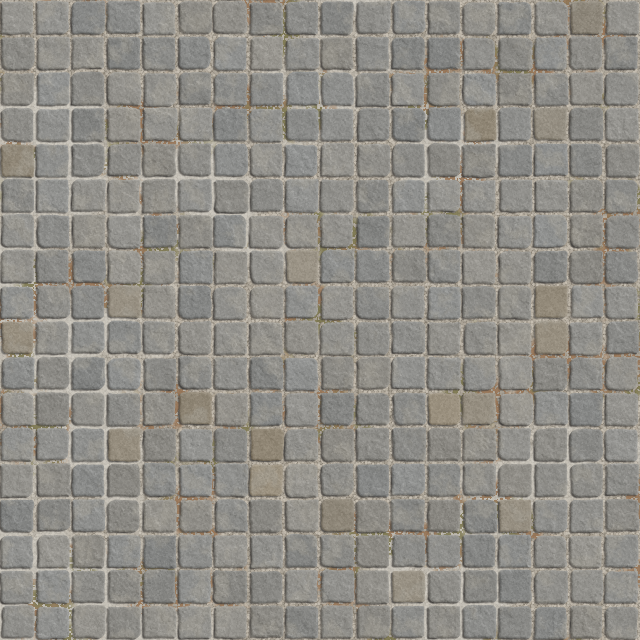
This texture is drawn by a Shadertoy shader. Its source:

```glsl
// Weathered grey stone setts, 18 by 18, with sandy joints lit from the upper right.
// Each sett is a jittered rounded box with a wavy outline; layered sines give the
// cleaved surface and stains, cellular noise gives chips and joint grit.

const float SETTS = 18.0;

vec4 hash4(vec2 p) {
    vec4 q = fract(p.xyxy * vec4(0.1031, 0.1030, 0.0973, 0.1099));
    q += dot(q, q.wzxy + 33.33);
    return fract((q.xxyz + q.yzzw) * q.zywx);
}

// Layered, bent sines, roughly -1 to 1
float ripple(vec2 p) {
    float sum = 0.0, amp = 0.5;
    for (int i = 0; i < 5; i++) {
        p = mat2(0.8, 0.6, -0.6, 0.8) * p * 1.9 + 1.7;
        sum += amp * sin(p.x + 1.5 * sin(p.y));
        amp *= 0.62;
    }
    return sum;
}

// Cellular noise: x = distance to the nearest point, y = its random value
vec2 cellular(vec2 p) {
    vec2 id = floor(p), best = vec2(9.0, 0.0);
    for (int y = -1; y <= 1; y++)
    for (int x = -1; x <= 1; x++) {
        vec2 cell = id + vec2(x, y);
        vec4 r = hash4(cell + 71.0);
        float d = length(cell + r.xy - p);
        if (d < best.x) best = vec2(d, r.z);
    }
    return best;
}

// Signed distance to the sett in this grid cell, negative inside
float settDist(vec2 p) {
    vec2 id = floor(p);
    vec4 r = hash4(id + 5.0);
    vec2 q = fract(p) - 0.5 - (r.xy - 0.5) * 0.045;
    q += 0.017 * vec2(ripple(p * 3.0), ripple(p * 3.0 + 19.0));
    float corner = hash4(id * 3.0 + sign(q) + 40.0).x;
    float radius = mix(0.04, 0.22, corner * corner);
    vec2 k = abs(q) - (0.462 - 0.025 * r.zw) + radius;
    return length(max(k, 0.0)) + min(max(k.x, k.y), 0.0) - radius;
}

// Cleaved surface height: broad waves with stepped flakes
float relief(vec2 p) {
    float wave = ripple(p * 1.6);
    return 0.6 * wave + 0.35 * smoothstep(0.0, 0.12, wave - 0.25) + 0.25 * ripple(p * 7.0);
}

vec3 settColor(vec2 p, float d, float lee) {
    vec2 id = floor(p);
    vec4 r = hash4(id + 131.0);
    vec2 s = p + r.xy * 40.0;
    vec3 col = mix(vec3(0.535, 0.54, 0.535), vec3(0.57, 0.56, 0.535), r.z);
    float tan1 = step(0.93, r.w);
    col = mix(col, vec3(0.585, 0.545, 0.475), tan1 * (0.6 + 0.4 * r.x));
    col += 0.055 * (r.y - 0.5);

    // Pale stains, cleavage shading and fine speckle
    float stain = smoothstep(0.1, 0.8, ripple(s * 1.3 + 7.0));
    col = mix(col, vec3(0.64, 0.625, 0.585), 0.45 * stain);
    float slope = relief(s) - relief(s + 0.035);
    col += 0.085 * clamp(slope, -1.0, 1.0) * (1.0 - 0.4 * tan1);
    col += 0.05 * (cellular(p * 22.0).y - 0.5);

    // Worn rim, bright toward the light and dark away from it
    float rim = smoothstep(-0.075, 0.0, d);
    return col - rim * clamp(lee * 3.0, -0.05, 0.13);
}

vec3 jointColor(vec2 p) {
    vec2 grit = cellular(p * 15.0);
    vec3 col = mix(vec3(0.63, 0.60, 0.55), vec3(0.78, 0.75, 0.70), grit.y);
    col -= 0.12 * smoothstep(0.35, 0.8, grit.x);

    // Chalky stretches, mostly in the left half
    float chalk = smoothstep(0.15, 0.7, ripple(p * 0.22 + 3.0) + 0.3 - 0.03 * p.x);
    col = mix(col, vec3(0.83, 0.82, 0.79), 0.6 * chalk);

    // Dry leaves and moss caught in patches
    float patchy = smoothstep(0.1, 0.65, ripple(p * 0.55 + 11.0));
    float bits = step(0.45, hash4(floor(p * 15.0) + 9.0).x * 0.4 + grit.y * 0.6);
    float mossy = smoothstep(-0.1, 0.5, ripple(p * 0.8 + 27.0));
    vec3 litter = mix(vec3(0.57, 0.42, 0.29), vec3(0.45, 0.43, 0.26), mossy);
    return mix(col, litter, 0.8 * patchy * bits);
}

void mainImage(out vec4 fragColor, in vec2 fragCoord) {
    vec2 p = fragCoord / iResolution.xy * SETTS;
    float aa = 0.7 * SETTS / iResolution.y;
    float d = settDist(p);
    float towardLight = settDist(p + vec2(0.05, 0.04));

    // Shadow that each sett throws on the joint to its lower left
    float shade = 1.0 - smoothstep(-0.02 - aa, 0.005 + aa, towardLight);
    shade *= 0.75 + 0.25 * ripple(p * 2.0 + 5.0);
    vec3 joint = mix(jointColor(p), vec3(0.27, 0.26, 0.25), clamp(shade, 0.0, 1.0));

    vec3 sett = settColor(p, d, d - towardLight);
    vec3 col = mix(sett, joint, smoothstep(-aa, aa, d));
    fragColor = vec4(clamp(col, 0.0, 1.0), 1.0);
}
```
